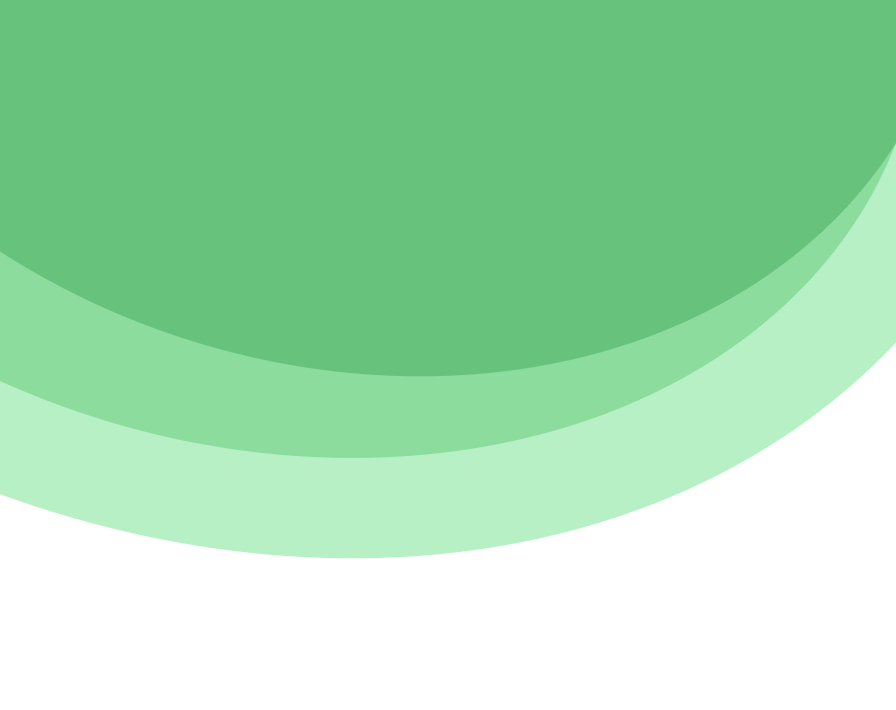
This background is drawn by a Shadertoy shader. Its source:

```glsl
// Three overlapping green tilted ellipses hanging from the top of a white canvas.

const vec3 WHITE      = vec3(1.0);
const vec3 PALE_GREEN = vec3(0.722, 0.941, 0.773);
const vec3 MID_GREEN  = vec3(0.549, 0.863, 0.620);
const vec3 DEEP_GREEN = vec3(0.404, 0.761, 0.486);

// Lowest point of each ellipse, in canvas widths
const vec2 PALE_BASE = vec2(0.3932, 0.1693);
const vec2 MID_BASE  = vec2(0.3932, 0.2813);
const vec2 DEEP_BASE = vec2(0.4688, 0.3724);

// Bend at the base, closing towards the top, and sideways tilt
const vec3 PALE_FORM = vec3(0.963, 1.152, 0.2063);
const vec3 MID_FORM  = vec3(1.116, 1.690, 0.1952);
const vec3 DEEP_FORM = vec3(1.2365, 1.713, 0.2016);

// Approximate signed distance to an ellipse resting on its base point
float ellipseDistance(vec2 p, vec2 base, vec3 form) {
    vec2 d = p - base;
    float conic = form.x * d.x * d.x + form.y * d.y * d.y
                + 2.0 * form.z * d.x * d.y - 2.0 * d.y;
    vec2 slope = 2.0 * vec2(form.x * d.x + form.z * d.y,
                            form.y * d.y + form.z * d.x - 1.0);
    return conic / max(length(slope), 1e-4);
}

// Coverage of an ellipse, softened over one pixel
float coverage(vec2 p, vec2 base, vec3 form) {
    float distanceInPixels = ellipseDistance(p, base, form) * iResolution.x;
    return clamp(0.5 - distanceInPixels, 0.0, 1.0);
}

void mainImage(out vec4 fragColor, in vec2 fragCoord) {
    vec2 p = fragCoord / iResolution.x;

    // Layers from back to front
    vec3 color = WHITE;
    color = mix(color, PALE_GREEN, coverage(p, PALE_BASE, PALE_FORM));
    color = mix(color, MID_GREEN, coverage(p, MID_BASE, MID_FORM));
    color = mix(color, DEEP_GREEN, coverage(p, DEEP_BASE, DEEP_FORM));

    fragColor = vec4(color, 1.0);
}
```
